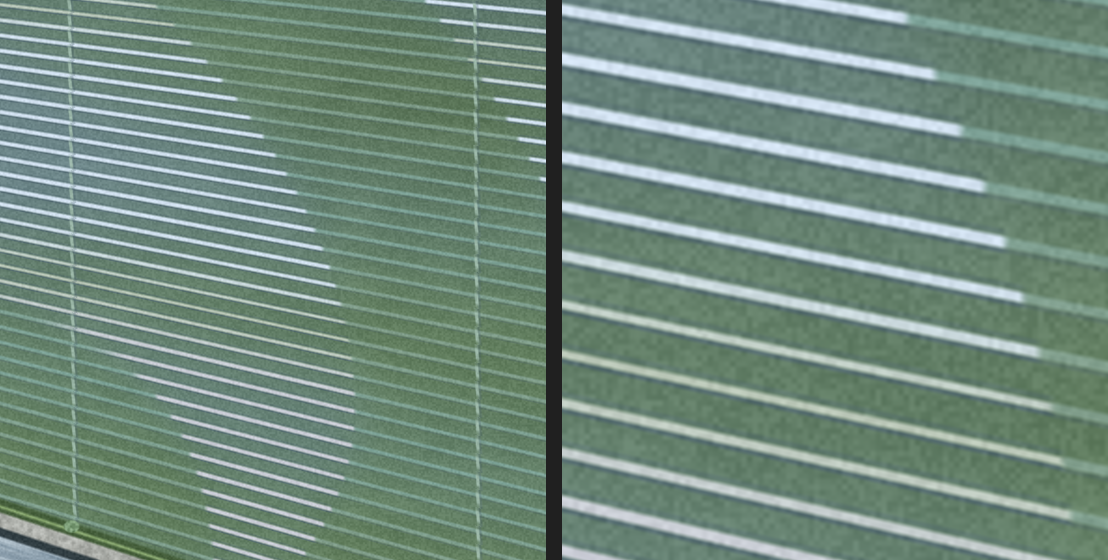
Left, the full canvas; right, a detail of the centre.
Reproduce this pattern procedurally as a Shadertoy shader.

```glsl
const float PITCH = 0.02738;        // slat spacing at the left side
const float FIRST_SLAT = -0.0191;
const float TILT = 0.1154;          // slope of the topmost slat
const float FAN = 0.212;            // slope gained per unit downwards
const float LIT_WIDTH = 0.0036;     // half widths of the slat edges
const float DIM_WIDTH = 0.0033;
const float CORD_WIDTH = 0.0029;
const float TONE_PERIOD = 0.37;     // slow change of reflected colour
const float GRAIN = 0.075;

const vec3 LEAF = vec3(0.375, 0.485, 0.345);
const vec3 TEAL = vec3(0.400, 0.515, 0.445);
const vec3 SKY = vec3(0.425, 0.525, 0.545);
const vec3 DIM_EDGE = vec3(0.52, 0.655, 0.605);
const vec3 LIT_COOL = vec3(0.83, 0.89, 0.95);
const vec3 LIT_WARM = vec3(0.73, 0.78, 0.70);
const vec3 LIT_LILAC = vec3(0.80, 0.81, 0.85);
const vec3 SHADOW = vec3(0.31, 0.40, 0.44);
const vec3 CORD = vec3(0.63, 0.74, 0.68);

float hash(vec2 p) {
    p = fract(p * vec2(0.1031, 0.1137));
    p += dot(p, p.yx + 33.33);
    return fract((p.x + p.y) * p.x * 91.7);
}

float noise(vec2 p) {
    vec2 i = floor(p), f = fract(p);
    f = f * f * (3.0 - 2.0 * f);
    return mix(mix(hash(i), hash(i + vec2(1, 0)), f.x),
               mix(hash(i + vec2(0, 1)), hash(i + vec2(1, 1)), f.x), f.y);
}

float bump(float x, float center, float radius) {
    float t = (x - center) / radius;
    return exp(-t * t);
}

// Sunlit areas: a broad curved one and a corner at the upper right
float sunlight(vec2 p, float soft) {
    float h = p.y - 0.736;
    float right = 0.634 - (h < 0.0 ? 0.676 : 1.38) * h * h;
    float left = 0.397 - 0.202 * exp(-(p.y - 0.6315) / 0.143);
    float corner = 0.758 + 0.78 * p.y - 0.42 * p.y * p.y;
    float leftSoft = soft + 0.03 * smoothstep(0.70, 0.60, p.y);
    float broad = smoothstep(soft, -soft, p.x - right)
                * smoothstep(-leftSoft, leftSoft, p.x - left);
    return max(broad, smoothstep(-soft, soft, p.x - corner));
}

float band(float d, float lo, float hi, float soft) {
    return smoothstep(lo - soft, lo + soft, d) * smoothstep(hi + soft, hi - soft, d);
}

// Twisted cord seen as one slanted dash per slat
void drawCord(inout vec3 col, vec2 p, float x0, float lean, float turn, float px) {
    float phase = fract(turn);
    float d = p.x - x0 - lean * p.y - 0.003 * (phase - 0.5);
    float strand = smoothstep(CORD_WIDTH + px, CORD_WIDTH - px, abs(d));
    float shade = smoothstep(0.003 + px, 0.003 - px, abs(d - 0.004));
    float dash = 0.25 + 0.65 * band(phase, 0.2, 0.8, 0.12);
    col = mix(col, SHADOW, 0.3 * shade);
    col = mix(col, CORD, strand * dash);
}

// Sill below the lowest slat
void drawSill(inout vec3 col, vec2 p, float px) {
    float d = p.y - 0.33 * p.x;
    float soft = 0.0015 + px;
    float streak = noise(vec2(p.x * 9.0, d * 220.0));
    col = mix(col, vec3(0.27, 0.37, 0.23), smoothstep(0.891 - soft, 0.891 + soft, d));
    col = mix(col, vec3(0.55, 0.67, 0.45), band(d, 0.902, 0.907, soft));
    vec3 stone = vec3(0.68, 0.69, 0.67) + 0.16 * (noise(p * 130.0) - 0.5);
    col = mix(col, stone, smoothstep(0.915 - soft, 0.915 + soft, d));
    col = mix(col, vec3(0.19, 0.24, 0.26), smoothstep(0.942 - soft, 0.942 + soft, d));
    vec3 metal = mix(vec3(0.47, 0.55, 0.61), vec3(0.73, 0.79, 0.83), streak);
    col = mix(col, metal, smoothstep(0.958 - soft, 0.958 + soft, d));
}

void mainImage(out vec4 fragColor, in vec2 fragCoord) {
    float px = 1.0 / iResolution.y;
    vec2 p = vec2(fragCoord.x, iResolution.y - fragCoord.y) * px;

    // Straight slats that fan out in perspective
    float spread = 1.0 + FAN * p.x;
    float height = (p.y - TILT * p.x) / spread;
    float turn = (height - FIRST_SLAT) / PITCH;
    float slat = floor(turn + 0.5);
    float d = (turn - slat) * PITCH * spread;
    float slatY = (FIRST_SLAT + slat * PITCH) * spread + TILT * p.x;

    // Slat faces with slow colour drift
    float cool = 0.5 + 0.5 * cos(6.2832 * (height - 0.26) / TONE_PERIOD);
    float glow = sunlight(p, 0.07);
    vec3 col = mix(LEAF, TEAL, 0.15 + cool * 0.5 + 0.3 * glow);
    float haze = exp(-3.0 * p.x) * bump(height, 0.24, 0.22);
    col = mix(col, SKY, clamp(haze + 0.25 * glow * cool, 0.0, 0.9));
    col *= 1.0 - 0.06 * smoothstep(0.4, 0.65, p.x) * smoothstep(0.6, 0.1, p.y);
    col *= 1.0 + 0.06 * (fract(turn) - 0.5);
    col += 0.03 * (noise(p * vec2(14.0, 20.0)) - 0.5);

    // Slat edges, bright in sunlight and teal elsewhere
    float lit = sunlight(vec2(p.x, slatY), 0.003 + px);
    float warm = max(bump(height, 0.475, 0.055), bump(height, 0.0, 0.035));
    float wear = 0.94 + 0.12 * hash(vec2(slat + 40.0, 7.0));
    float width = mix(DIM_WIDTH, LIT_WIDTH * (1.0 - 0.28 * warm), lit) * wear;
    float edge = smoothstep(width + 0.0014 + 0.5 * px, width - 0.0018 - 0.5 * px, abs(d));
    float under = band(abs(d + 0.0006), width + 0.0005, width + 0.0035, 0.0015);
    vec3 bright = mix(LIT_COOL, LIT_LILAC, smoothstep(0.42, 0.58, height));
    bright = mix(bright, LIT_WARM, 0.85 * warm);
    vec3 dim = DIM_EDGE + 0.05 * (cool - 0.5) * vec3(-0.4, 0.4, 1.0);
    float shadow = d > 0.0 ? mix(0.3, 0.75, lit) : 0.35 * lit;
    col = mix(col, SHADOW, under * shadow);
    col = mix(col, mix(dim, bright, lit), edge * mix(0.85, 1.0, lit));

    // Ladder cords
    drawCord(col, p, 0.124, 0.010, turn, px);
    drawCord(col, p, 0.848, 0.006, turn + 0.3, px);

    // Sill and the knot at the foot of the left cord
    drawSill(col, p, px);
    float knot = length((p - vec2(0.128, 0.940)) * vec2(0.8, 1.0));
    vec3 knotColor = vec3(0.47, 0.60, 0.45) + 0.25 * (noise(p * 220.0) - 0.5);
    col = mix(col, knotColor, smoothstep(0.013, 0.009, knot));

    // Fine grain
    col += GRAIN * (noise(p * 300.0) - 0.5);
    fragColor = vec4(clamp(col, 0.0, 1.0), 1.0);
}
```
